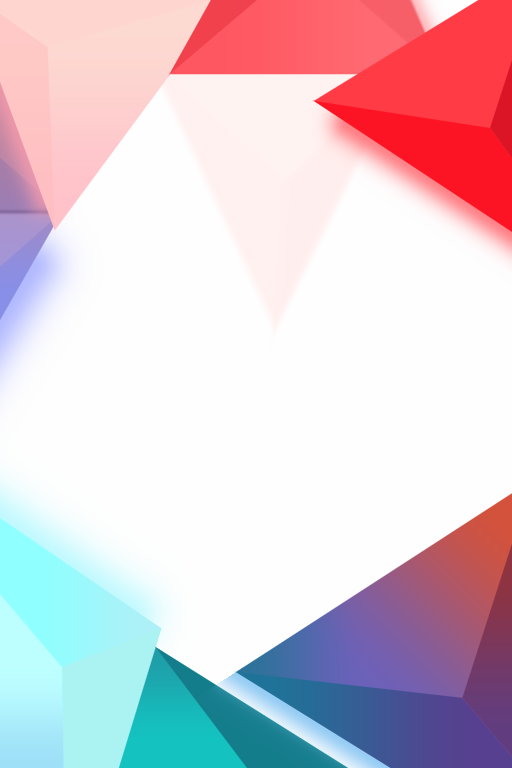
Reproduce this background procedurally as a Shadertoy shader.

```glsl
// Draws glossy faceted triangles in red, violet and teal around a white centre.

// Signed distance to the line a-b, positive on its left
float side(vec2 p, vec2 a, vec2 b) {
    vec2 e = normalize(b - a);
    return e.x * (p.y - a.y) - e.y * (p.x - a.x);
}

// Triangle coverage for either winding, with an edge of the given softness
float triangle(vec2 p, vec2 a, vec2 b, vec2 c, float soft) {
    float winding = sign(side(c, a, b));
    float inside = min(side(p, a, b) * winding,
                   min(side(p, b, c) * winding, side(p, c, a) * winding));
    float blur = max(soft, 0.75 / iResolution.x);
    return smoothstep(-blur, blur, inside);
}

// Gaussian light around the segment a-b
float glow(vec2 p, vec2 a, vec2 b, float width) {
    vec2 e = b - a;
    float d = length(p - a - e * clamp(dot(p - a, e) / dot(e, e), 0.0, 1.0));
    return exp(-d * d / (width * width));
}

void paint(inout vec3 col, vec3 tint, float amount) {
    col = mix(col, tint, amount);
}

void mainImage(out vec4 fragColor, in vec2 fragCoord) {
    // Canvas is 1 wide and 1.5 high
    vec2 p = fragCoord / iResolution.xy * vec2(1.0, 1.5);
    vec3 col = vec3(0.995);

    // Faint hanging triangle
    vec2 tip = vec2(0.537, 0.86), hub = vec2(0.558, 1.148);
    paint(col, vec3(1.0, 0.945, 0.94), triangle(p, vec2(0.29, 1.39), vec2(0.80, 1.39), tip, 0.012));
    paint(col, vec3(1.0, 0.925, 0.92), 0.5 * triangle(p, hub, vec2(0.80, 1.39), tip, 0.012));
    paint(col, vec3(1.0, 0.96, 0.955), 0.5 * triangle(p, hub, vec2(0.29, 1.39), vec2(0.80, 1.39), 0.008));

    // Mauve and blue wedge on the left
    tip = vec2(0.121, 1.086);
    paint(col, vec3(0.5, 0.55, 1.0), 0.6 * glow(p, vec2(-0.1, 0.72), vec2(0.06, 0.98), 0.06));
    vec3 mauve = mix(vec3(0.53, 0.56, 0.91), vec3(0.74, 0.52, 0.63), smoothstep(0.9, 1.25, p.y));
    paint(col, mauve, triangle(p, vec2(-0.1, 1.56), tip, vec2(-0.1, 0.70), 0.0));
    paint(col, vec3(0.70, 0.61, 0.82), 0.55 * triangle(p, vec2(-0.1, 0.89), vec2(-0.1, 1.086), tip, 0.0));
    paint(col, vec3(0.54, 0.43, 0.65), 0.4 * triangle(p, vec2(-0.1, 1.28), vec2(-0.1, 1.086), tip, 0.0));
    paint(col, vec3(0.47, 0.36, 0.57), 0.7 * glow(p, vec2(0.0, 1.086), tip, 0.004));

    // Pale pink triangle
    vec2 a = vec2(0.447, 1.51), b = vec2(0.107, 1.05), c = vec2(-0.066, 1.52);
    hub = vec2(0.093, 1.408);
    paint(col, vec3(1.0, 0.62, 0.68), 0.7 * glow(p, b + vec2(-0.02, 0.06), c, 0.03));
    vec3 pink = mix(vec3(1.0, 0.76, 0.79), vec3(0.99, 0.85, 0.82), smoothstep(1.08, 1.45, p.y));
    paint(col, pink, triangle(p, a, b, c, 0.0));
    paint(col, vec3(1.0, 0.73, 0.73), 0.5 * triangle(p, hub, b, c, 0.0));
    paint(col, vec3(1.0, 0.83, 0.81), 0.7 * triangle(p, hub, c, a, 0.0));

    // Coral triangle at the top
    a = vec2(0.331, 1.355);
    b = vec2(0.866, 1.355);
    c = vec2(0.626, 1.883);
    paint(col, vec3(1.0, 0.55, 0.57), 0.6 * glow(p, b, c, 0.025));
    paint(col, mix(vec3(1.0, 0.34, 0.38), vec3(1.0, 0.42, 0.45), smoothstep(0.4, 0.8, p.x)), triangle(p, a, b, c, 0.0));
    paint(col, vec3(0.93, 0.24, 0.29), 0.85 * triangle(p, a, vec2(0.502, 1.5), c, 0.0));
    paint(col, vec3(0.95, 0.34, 0.38), 0.6 * triangle(p, vec2(0.69, 1.51), b, vec2(0.80, 1.51), 0.003));

    // Bright red triangle on the right
    a = vec2(0.613, 1.303);
    b = vec2(1.2, 1.663);
    c = vec2(1.2, 0.915);
    hub = vec2(0.957, 1.25);
    paint(col, vec3(1.0, 0.35, 0.38), 0.75 * glow(p, vec2(0.68, 1.258), c, 0.035));
    paint(col, vec3(1.0, 0.23, 0.27), triangle(p, a, b, c, 0.0));
    paint(col, vec3(0.99, 0.08, 0.14), triangle(p, a, hub, c, 0.0));
    paint(col, vec3(0.86, 0.08, 0.15), triangle(p, hub, vec2(1.2, 2.0), c, 0.0));

    // Icy cyan triangle at the lower left
    a = vec2(-0.3, 0.693);
    b = vec2(0.315, 0.273);
    c = vec2(0.13, -0.343);
    hub = vec2(0.121, 0.197);
    paint(col, vec3(0.66, 0.97, 1.0), 0.75 * glow(p, a, vec2(0.25, 0.30), 0.06));
    paint(col, mix(vec3(0.56, 1.0, 1.0), vec3(0.68, 0.94, 0.97), smoothstep(0.05, 0.31, p.x)), triangle(p, a, b, c, 0.0));
    paint(col, vec3(0.67, 0.95, 0.95), triangle(p, hub, b, c, 0.0));
    paint(col, mix(vec3(0.62, 0.88, 0.97), vec3(0.74, 1.0, 1.0), smoothstep(0.0, 0.2, p.y)), triangle(p, hub, a, c, 0.0));

    // Teal triangle
    a = vec2(0.304, 0.236);
    b = vec2(0.213, -0.063);
    c = vec2(0.78, -0.063);
    paint(col, mix(vec3(0.08, 0.76, 0.75), vec3(0.12, 0.62, 0.66), smoothstep(0.05, 0.23, p.y)), triangle(p, a, b, c, 0.0));
    paint(col, vec3(0.08, 0.49, 0.55), triangle(p, a, vec2(0.53, -0.063), c, 0.0));

    // Violet triangle, lit blue along its lower edge
    a = vec2(0.461, 0.1875);
    b = vec2(1.3, 0.731);
    c = vec2(1.3, -0.333);
    hub = vec2(0.903, 0.137);
    paint(col, vec3(0.54, 0.78, 0.95), 0.9 * step(side(p, a, b), 0.0) * glow(p, a, c, 0.035));
    vec3 violet = mix(vec3(0.17, 0.45, 0.60), vec3(0.42, 0.38, 0.73), smoothstep(0.46, 0.72, p.x));
    violet = mix(violet, vec3(0.83, 0.32, 0.23), smoothstep(0.85, 1.5, p.x + p.y));
    paint(col, violet, triangle(p, a, b, c, 0.0));
    paint(col, mix(vec3(0.12, 0.45, 0.60), vec3(0.34, 0.25, 0.56), smoothstep(0.5, 0.95, p.x)), triangle(p, a, hub, c, 0.0));
    paint(col, mix(vec3(0.38, 0.24, 0.50), vec3(0.56, 0.20, 0.25), smoothstep(0.05, 0.4, p.y)), triangle(p, hub, vec2(1.3, 1.37), c, 0.0));

    fragColor = vec4(clamp(col, 0.0, 1.0), 1.0);
}
```
